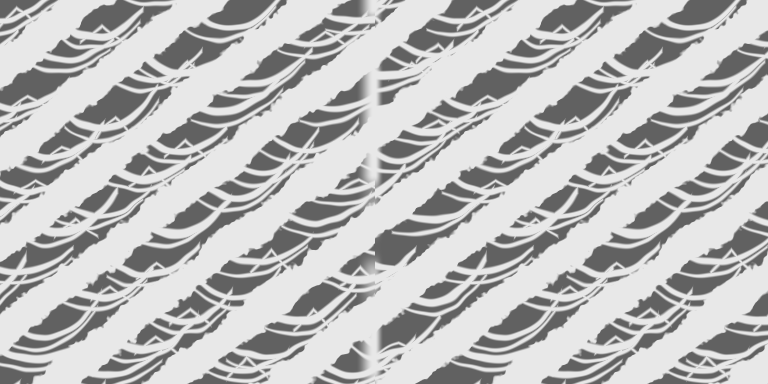
Write a Shadertoy shader that draws this pattern.

```glsl
// Ragged grey diagonal stripes crossed by sagging pale strands, tiled sideways with a smudged seam.

float hash(vec2 p) {
    vec3 q = fract(p.xyx * vec3(0.1031, 0.1030, 0.0973));
    q += dot(q, q.yzx + 33.33);
    return fract((q.x + q.y) * q.z);
}

float noise(vec2 p) {
    vec2 i = floor(p), f = fract(p);
    f = f * f * (3.0 - 2.0 * f);
    return mix(mix(hash(i), hash(i + vec2(1, 0)), f.x),
               mix(hash(i + vec2(0, 1)), hash(i + vec2(1, 1)), f.x), f.y);
}

// Signed distance to a strand: a parabola that tapers towards its ends.
float strand(vec2 r, float bend, float tilt, float reach, float halfWidth) {
    float slope = 2.0 * bend * r.x + tilt;
    float d = abs(r.y - bend * r.x * r.x - tilt * r.x) / sqrt(1.0 + slope * slope);
    float taper = 1.0 - 0.45 * smoothstep(0.3, 1.0, abs(r.x) / reach);
    return max(d - halfWidth * taper, abs(r.x) - reach);
}

// Signed distance to a thin peaked thread.
float peak(vec2 r, float steepness) {
    float d = abs(r.y + steepness * abs(r.x)) / sqrt(1.0 + steepness * steepness);
    return max(d - 0.0035, abs(r.x) - 0.055);
}

float strands(vec2 p, float stripe) {
    float nearest = 1.0;
    float cell = floor(p.x / 0.11);
    for (int i = -2; i <= 2; i++) {
        vec2 id = vec2(cell + float(i) + 20.0, stripe * 17.0 + 40.0);
        float x = (cell + float(i) + 0.2 + 0.6 * hash(id)) * 0.11;
        float y = 1.690 + 0.77 * x - 0.2306 * stripe;
        vec2 r = p - vec2(x, y + (hash(id + 3.1) - 0.5) * 0.05 - 0.01);
        float bend = mix(2.8, 5.5, hash(id + 7.3));
        float tilt = mix(-0.15, 0.25, hash(id + 11.7));
        float thick = mix(0.007, 0.0115, hash(id + 15.9));
        nearest = min(nearest, strand(r, bend, tilt, 0.13, thick));

        // A finer companion hangs below, sometimes with a peaked thread.
        vec2 s = r + vec2(0.035 * (hash(id + 19.3) - 0.5), 0.028);
        nearest = min(nearest, strand(s, bend * 0.85, tilt + 0.12, 0.12, 0.0052));
        if (hash(id + 23.1) > 0.5)
            nearest = min(nearest, peak(r - vec2(0.02, 0.03), mix(0.5, 1.1, hash(id + 27.7))));
    }
    return nearest;
}

void mainImage(out vec4 fragColor, in vec2 fragCoord) {
    vec2 p = fragCoord / iResolution.y;
    float tileWidth = 1.198;
    vec2 q = vec2(mod(p.x - 0.977, tileWidth), p.y);
    float soft = max(0.0035, 1.0 / iResolution.y);

    // Four stripes span each tile, so they run on across the seam.
    float phase = (1.690 - q.y + 0.77 * q.x) / 0.2306;
    float stripe = floor(phase + 0.5);
    float across = (phase - stripe) * 0.2306 * 0.792;

    // Broad waves and small torn teeth along both edges.
    float ragged = 0.017 * (noise(q * 13.0) - 0.5)
                 + 0.013 * (noise(q * 45.0 + 9.0) - 0.5)
                 + 0.009 * (noise(q * 110.0 + 31.0) - 0.5);
    float band = abs(across) - 0.050 + ragged;

    vec2 wobble = vec2(noise(q * 24.0 + 5.0), noise(q * 24.0 + 57.0)) - 0.5;
    float lines = strands(q + 0.009 * wobble, stripe);
    float ink = (1.0 - smoothstep(-soft, soft, band)) * smoothstep(-soft, soft, lines);

    // Patchy smudge on both sides of the tile seam.
    float seam = max(smoothstep(0.05, 0.005, tileWidth - q.x), smoothstep(0.022, 0.0, q.x));
    ink *= 1.0 - seam * smoothstep(0.1, 0.6, noise(vec2(3.0, q.y * 14.0)));

    fragColor = vec4(vec3(mix(0.91, 0.38, ink)), 1.0);
}
```
